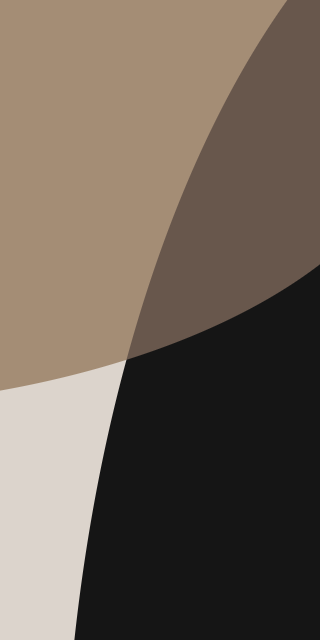
Give the GLSL for this background, as a WebGL 1 fragment shader.

```glsl
precision highp float;
// Two large overlapping ellipses, tan and black, on a cream ground.

uniform vec2 u_resolution;

// Centres and radii, in canvas widths
#define TAN_CENTER vec2(-0.672, 1.718)
#define TAN_RADII vec2(1.995, 0.997)
#define BLACK_CENTER vec2(1.841, -0.698)
#define BLACK_RADII vec2(1.646, 3.292)

#define CREAM vec3(0.863, 0.831, 0.800)
#define TAN vec3(0.643, 0.553, 0.459)
#define BLACK vec3(0.084, 0.084, 0.084)
#define BROWN vec3(0.408, 0.341, 0.298)

// First-order signed distance to an ellipse, negative inside
float ellipseDistance(vec2 p, vec2 radii) {
  vec2 q = p / radii;
  float k = length(q);
  return k * (k - 1.0) / max(length(q / radii), 1e-4);
}

// Antialiased fill, one pixel wide at the edge
float coverage(float dist, float pixel) {
  return clamp(0.5 - dist / pixel, 0.0, 1.0);
}

void main() {
  // Canvas space: width 1, height 2
  vec2 p = gl_FragCoord.xy / u_resolution * vec2(1.0, 2.0);
  float pixel = 1.0 / u_resolution.x;

  float tanMask = coverage(ellipseDistance(p - TAN_CENTER, TAN_RADII), pixel);
  float blackMask = coverage(ellipseDistance(p - BLACK_CENTER, BLACK_RADII), pixel);

  // The overlap takes its own brown tone
  vec3 outsideBlack = mix(CREAM, TAN, tanMask);
  vec3 insideBlack = mix(BLACK, BROWN, tanMask);
  gl_FragColor = vec4(mix(outsideBlack, insideBlack, blackMask), 1.0);
}
```
